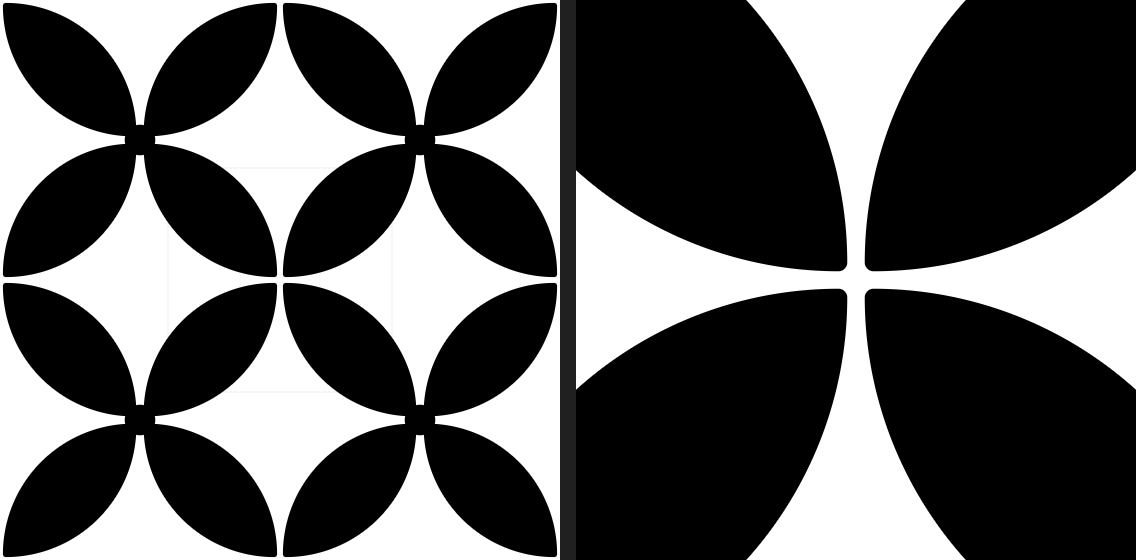
Left: the whole. Right: its middle third, enlarged.
Write a WebGL 1 fragment shader that draws this pattern.

```glsl
precision highp float;

uniform vec2 u_resolution;

// Lengths are fractions of the canvas width.
const float REPEATS = 2.0;
const float HUB_GAP = 0.0065;      // petal to the axes through the hub
const float EDGE_GAP = 0.0052;     // petal to the cell border
const float TIP_RADIUS = 0.0052;
const float HUB_RADIUS = 0.0273;
const float FRAME_HALF_SIDE = 0.2;
const float FRAME_HALF_WIDTH = 0.0008;

const vec3 PAPER = vec3(1.0);
const vec3 INK = vec3(0.0);
const vec3 FRAME_TINT = vec3(0.93);

// Signed distance to the overlap of two quarter discs, tips at 0 and at side.
float leafDistance(vec2 p, float side) {
  p = vec2(max(p.x, p.y), min(p.x, p.y));
  if (p.x < 0.0) return length(p);
  if (p.y > side) return length(p - side);
  return length(p - vec2(0.0, side)) - side;
}

float coverage(float distanceToEdge, float pixel) {
  return clamp(0.5 - distanceToEdge / pixel, 0.0, 1.0);
}

void main() {
  vec2 uv = gl_FragCoord.xy / u_resolution;
  float pixel = 1.0 / min(u_resolution.x, u_resolution.y);

  // Fold each cell into one quadrant around its hub.
  vec2 quadrant = abs(fract(uv * REPEATS) - 0.5) / REPEATS;

  // Rounded petal: a smaller leaf grown by the tip radius.
  float halfCell = 0.5 / REPEATS;
  float side = halfCell - HUB_GAP - EDGE_GAP - 2.0 * TIP_RADIUS;
  float petal = leafDistance(quadrant - HUB_GAP - TIP_RADIUS, side) - TIP_RADIUS;
  float hub = length(quadrant) - HUB_RADIUS;

  // Faint square outline beneath the petals.
  vec2 fromCentre = abs(uv - 0.5);
  float frame = abs(max(fromCentre.x, fromCentre.y) - FRAME_HALF_SIDE) - FRAME_HALF_WIDTH;

  vec3 color = mix(PAPER, FRAME_TINT, coverage(frame, pixel));
  color = mix(color, INK, coverage(min(petal, hub), pixel));
  gl_FragColor = vec4(color, 1.0);
}
```
